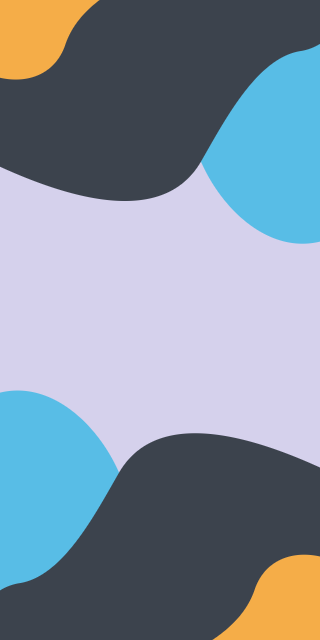
A Shadertoy shader for this background:

```glsl
// Flat wavy corners in slate, sky blue and amber on lavender, repeated by a half turn.

#define LAVENDER vec3(0.837, 0.818, 0.927)
#define SLATE    vec3(0.235, 0.263, 0.302)
#define SKY      vec3(0.347, 0.741, 0.902)
#define AMBER    vec3(0.961, 0.678, 0.282)
#define PIVOT_DEPTH 0.991  // depth of the half-turn centre, in canvas widths
#define EDGE_PIXELS 1.0    // width of the smoothed edge
#define TIP_X    0.628     // where slate, sky and lavender meet
#define SOLVE_STEPS 16

vec2 cubic(vec2 a, vec2 b, vec2 c, vec2 d, float t) {
    float s = 1.0 - t;
    return s * s * s * a + 3.0 * s * t * (s * b + t * c) + t * t * t * d;
}

// Height (x) and slope (y) at a given x of a curve that runs left to right
vec2 curveAt(float x, vec2 a, vec2 b, vec2 c, vec2 d) {
    float low = 0.0, high = 1.0;
    for (int i = 0; i < SOLVE_STEPS; i++) {
        float middle = 0.5 * (low + high);
        if (cubic(a, b, c, d, middle).x < x) low = middle;
        else high = middle;
    }
    float t = 0.5 * (low + high), s = 1.0 - t;
    vec2 tangent = s * s * (b - a) + 2.0 * s * t * (c - b) + t * t * (d - c);
    return vec2(cubic(a, b, c, d, t).y, tangent.y / tangent.x);
}

// Lower edges of the three shapes, as depth below the top
vec2 slateEdge(float x) {
    vec2 tip = vec2(TIP_X, 0.505), shoulder = vec2(0.943, 0.159);
    if (x < TIP_X)
        return curveAt(x, vec2(0.0, 0.521), vec2(0.307, 0.661), vec2(0.531, 0.672), tip);
    if (x < shoulder.x)
        return curveAt(x, tip, vec2(0.703, 0.375), vec2(0.805, 0.177), shoulder);
    return curveAt(x, shoulder, vec2(0.964, 0.155), vec2(0.982, 0.148), vec2(1.0, 0.137));
}

vec2 skyEdge(float x) {
    return curveAt(x, vec2(TIP_X, 0.505), vec2(0.693, 0.654), vec2(0.839, 0.794), vec2(1.0, 0.755));
}

vec2 amberEdge(float x) {
    vec2 bend = vec2(0.203, 0.143);
    if (x < bend.x)
        return curveAt(x, vec2(0.0, 0.243), vec2(0.091, 0.263), vec2(0.172, 0.229), bend);
    return curveAt(x, bend, vec2(0.224, 0.078), vec2(0.271, 0.023), vec2(0.349, -0.026));
}

// Smooth coverage of the area above an edge
float above(float depth, vec2 edge) {
    float dist = (edge.x - depth) * inversesqrt(1.0 + edge.y * edge.y);
    return clamp(0.5 + dist * iResolution.x / EDGE_PIXELS, 0.0, 1.0);
}

void mainImage(out vec4 fragColor, in vec2 fragCoord) {
    // x spans 0..1 and depth 0..2, from the top down
    vec2 uv = fragCoord / iResolution.xy;
    vec2 p = vec2(uv.x, 2.0 * (1.0 - uv.y));

    // Half turn: the lower part reuses the upper shapes
    if (p.y > PIVOT_DEPTH) p = vec2(1.0, 2.0 * PIVOT_DEPTH) - p;

    // Layers from back to front
    vec3 color = LAVENDER;
    color = mix(color, SKY, above(p.y, skyEdge(p.x)));
    color = mix(color, SLATE, above(p.y, slateEdge(p.x)));
    color = mix(color, AMBER, above(p.y, amberEdge(p.x)));
    fragColor = vec4(color, 1.0);
}
```
